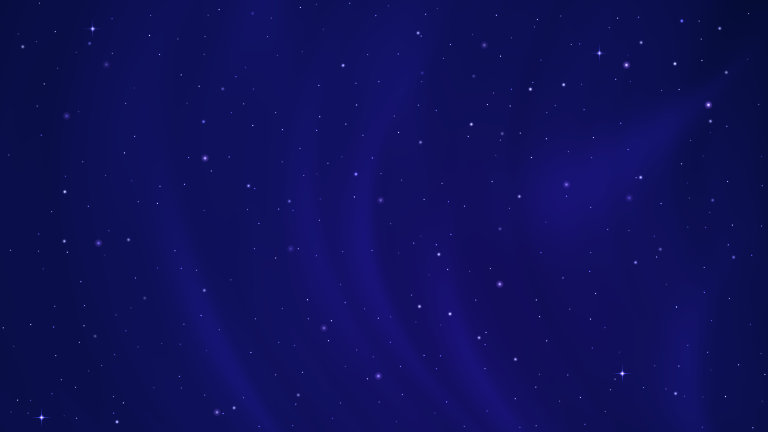
A WebGL 2 fragment shader for this background:

```glsl
#version 300 es
precision highp float;

uniform vec2 u_resolution;
out vec4 fragColor;

const vec3 NAVY = vec3(0.020, 0.047, 0.220);
const vec3 INDIGO = vec3(0.092, 0.084, 0.490);
const vec3 VIOLET_SHIFT = vec3(0.014, -0.012, 0.0);
const vec3 STAR_WHITE = vec3(0.95, 0.92, 1.00);
const vec3 STAR_BLUE = vec3(0.42, 0.40, 0.95);
const vec3 HALO_VIOLET = vec3(0.36, 0.20, 0.46);
const vec3 SPIKE_BLUE = vec3(0.34, 0.36, 1.00);

float hash(vec2 cell, float seed) {
    vec3 q = fract(vec3(cell.xyx + seed) * vec3(0.1031, 0.1030, 0.0973));
    q += dot(q, q.yzx + 33.33);
    return fract((q.x + q.y) * q.z);
}

float valueNoise(vec2 p, float seed) {
    vec2 cell = floor(p);
    vec2 f = fract(p);
    f = f * f * (3.0 - 2.0 * f);
    float low = mix(hash(cell, seed), hash(cell + vec2(1, 0), seed), f.x);
    float high = mix(hash(cell + vec2(0, 1), seed), hash(cell + vec2(1, 1), seed), f.x);
    return mix(low, high, f.y);
}

float gauss(float d, float width) {
    return exp(-d * d / (width * width));
}

// Parabolic ribbon of light, sharper on its right side
float ribbon(vec2 p, vec2 apex, float bend, float width, float centreY, float reach) {
    float rise = p.y - apex.y;
    float d = p.x - apex.x - bend * rise * rise;
    float side = d < 0.0 ? width * 1.6 : width * 0.75;
    return gauss(d, side) * gauss(p.y - centreY, reach);
}

// Diagonal plume that widens from tip to root
float plume(vec2 p, vec2 root, vec2 tip) {
    vec2 axis = tip - root;
    float along = dot(p - root, axis) / dot(axis, axis);
    float across = dot(p - root, vec2(-axis.y, axis.x)) / length(axis);
    across += 0.08 * along * (1.0 - along);
    float width = mix(0.115, 0.016, clamp(along * 1.15, 0.0, 1.0));
    float fade = smoothstep(-0.35, 0.15, along) * (1.0 - smoothstep(0.5, 1.1, along));
    return gauss(across, width) * fade;
}

float skyLight(vec2 p, float aspect) {
    vec2 offset = p - vec2(aspect * 0.51, 0.38);
    float light = 0.61 - dot(offset * offset, vec2(0.44, 0.36));
    light -= 0.20 * smoothstep(0.55, 1.0, length(p - vec2(aspect * 0.44, 0.35)) - 0.35);

    // Broad clouds and faint curved bands
    light += 0.14 * (valueNoise(p * 2.6, 3.0) - 0.5);
    float sweep = p.x - 0.7 * (p.y - 0.6) * (p.y - 0.6);
    light += 0.16 * (valueNoise(vec2(sweep * 10.0, p.y * 1.3), 11.0) - 0.5);
    light += 0.07 * (valueNoise(vec2(sweep * 26.0, p.y * 1.8), 23.0) - 0.5);

    light += 0.32 * ribbon(p, vec2(0.35, 0.85), 0.38, 0.042, 0.24, 0.38);
    light += 0.24 * ribbon(p, vec2(0.71, 0.60), 0.80, 0.038, 0.42, 0.40);
    light += 0.36 * ribbon(p, vec2(0.84, 0.50), 1.04, 0.032, 0.36, 0.36);
    light += 0.28 * ribbon(p, vec2(1.03, 0.42), 0.95, 0.034, 0.16, 0.28);
    light += 0.36 * ribbon(p, vec2(1.59, 0.15), 1.40, 0.046, 0.10, 0.22);
    light += 0.18 * ribbon(p, vec2(0.93, 0.80), 1.10, 0.070, 0.85, 0.18);
    light += 0.18 * ribbon(p, vec2(0.62, 1.00), 0.50, 0.080, 1.00, 0.20);
    light += 0.36 * plume(p, vec2(1.28, 0.53), vec2(1.74, 0.88));
    return light;
}

// Scattered stars, one at most per grid cell
vec3 starLayer(vec2 p, float cells, float density, float radius,
               float haloRadius, float spikeLength, float pixel, float seed) {
    vec2 cell = floor(p * cells);
    if (hash(cell, seed) > density) return vec3(0.0);

    vec2 jitter = vec2(hash(cell, seed + 17.0), hash(cell, seed + 31.0));
    vec2 d = p - (cell + mix(vec2(0.12), vec2(0.88), jitter)) / cells;
    float shine = mix(0.25, 1.0, hash(cell, seed + 47.0));
    float tint = hash(cell, seed + 59.0);

    float size = max(radius, 0.6 * pixel);
    float core = gauss(length(d), size) * radius * radius / (size * size);
    vec3 colour = mix(STAR_WHITE, STAR_BLUE, tint * tint) * core * shine;

    if (haloRadius > 0.0) {
        float disc = 1.0 - smoothstep(haloRadius * 0.6, haloRadius, length(d));
        colour += HALO_VIOLET * disc * 0.5 * shine;
    }
    if (spikeLength > 0.0) {
        float thin = max(0.0010, 0.45 * pixel);
        vec2 taper = max(1.0 - abs(d) / spikeLength, 0.0);
        taper *= taper;
        float rays = gauss(d.y, thin) * taper.x + gauss(d.x, thin) * taper.y;
        colour += SPIKE_BLUE * rays * shine;
    }
    return colour;
}

void main() {
    float pixel = 1.0 / u_resolution.y;
    vec2 p = gl_FragCoord.xy * pixel;
    float aspect = u_resolution.x * pixel;

    vec3 colour = mix(NAVY, INDIGO, clamp(skyLight(p, aspect), -0.2, 1.05));
    colour += VIOLET_SHIFT * gauss(length(p - vec2(aspect * 0.62, 0.3)), 0.4);

    // Dust, small stars, haloed stars, spiked stars
    colour += starLayer(p, 18.0, 0.60, 0.0013, 0.0, 0.0, pixel, 5.0);
    colour += starLayer(p, 8.0, 0.38, 0.0030, 0.0, 0.0, pixel, 71.0);
    colour += starLayer(p, 5.0, 0.36, 0.0032, 0.0105, 0.0, pixel, 113.0);
    colour += starLayer(p, 4.0, 0.36, 0.0036, 0.0060, 0.0280, pixel, 157.0);

    fragColor = vec4(clamp(colour, 0.0, 1.0), 1.0);
}
```
